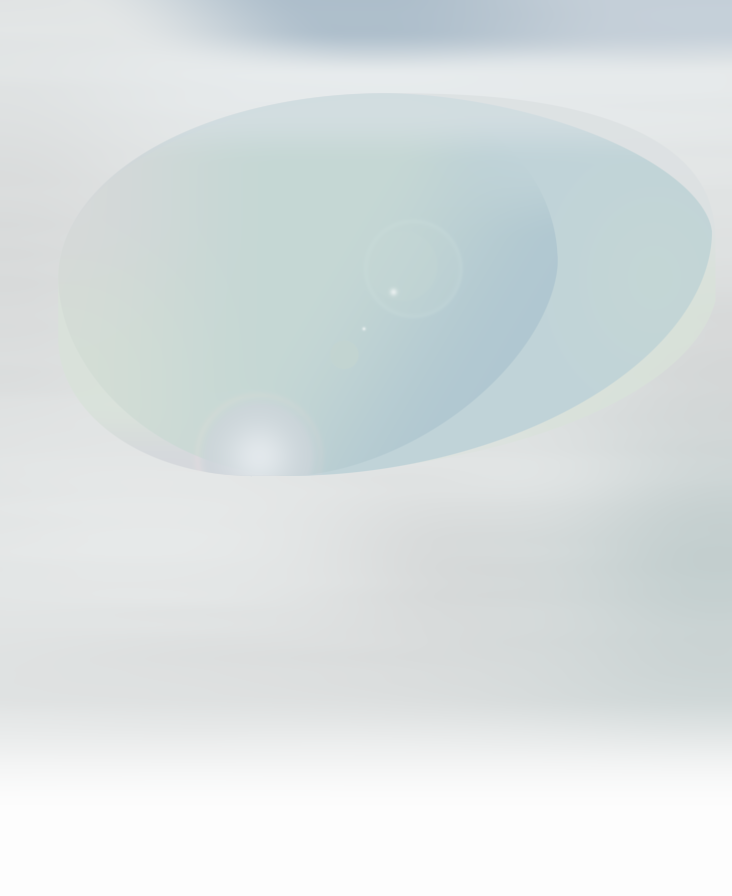
Give the GLSL for this background, as a WebGL 2 fragment shader.

```glsl
#version 300 es
precision highp float;
uniform vec2 u_resolution;
out vec4 outColor;

#define WHITE vec3(0.992)
#define MIST vec3(0.886, 0.897, 0.897)
#define PALE vec3(0.908, 0.918, 0.918)
#define GREY vec3(0.834, 0.842, 0.842)
#define TEAL vec3(0.755, 0.803, 0.803)
#define SKY vec3(0.680, 0.745, 0.795)
#define LENS_BLUE vec3(0.752, 0.827, 0.848)
#define LENS_GREEN vec3(0.772, 0.843, 0.832)
#define LENS_CORE vec3(0.692, 0.782, 0.818)
#define RIM_GREEN vec3(0.848, 0.885, 0.852)
#define RIM_LILAC vec3(0.825, 0.838, 0.855)
#define STREAKS 0.009

float hash(vec2 p) {
    vec3 q = fract(vec3(p.xyx) * 0.1031);
    q += dot(q, q.yzx + 33.33);
    return fract((q.x + q.y) * q.z);
}
float noise(vec2 p) {
    vec2 i = floor(p), f = fract(p);
    f = f * f * (3.0 - 2.0 * f);
    return mix(mix(hash(i), hash(i + vec2(1, 0)), f.x),
               mix(hash(i + vec2(0, 1)), hash(i + vec2(1, 1)), f.x), f.y);
}
// Soft elliptical falloff
float blob(vec2 p, vec2 center, vec2 radii) {
    vec2 q = (p - center) / radii;
    return exp(-dot(q, q));
}
// Half of an egg: negative inside, from its apex to both side points
float arch(vec2 p, vec2 apex, vec2 left, vec2 right, vec2 powers) {
    bool west = p.x < apex.x;
    vec2 side = west ? left : right;
    vec2 q = max((p - vec2(apex.x, side.y)) / vec2(side.x - apex.x, apex.y - side.y), 0.0);
    q = pow(q, vec2(west ? powers.x : powers.y));
    return q.x + q.y - 1.0;
}
float fill(float d) {
    float w = clamp(0.7 * fwidth(d), 0.0001, 0.05);
    return 1.0 - smoothstep(-w, w, d);
}
float disk(vec2 p, vec2 center, float radius, float soft) {
    return 1.0 - smoothstep(radius - soft, radius + soft, length(p - center));
}
float ring(vec2 p, vec2 center, float radius, float width) {
    float d = (length(p - center) - radius) / width;
    return exp(-d * d);
}

vec3 background(vec2 p) {
    vec3 c = MIST;
    c = mix(c, PALE + vec3(0.0, 0.008, 0.015), 0.85 * blob(p, vec2(0.48, 0.91), vec2(0.50, 0.08)));
    c = mix(c, GREY, 0.75 * blob(p, vec2(0.00, 0.70), vec2(0.17, 0.19)));
    c = mix(c, GREY, 0.90 * blob(p, vec2(0.82, 0.59), vec2(0.17, 0.13)));
    c = mix(c, GREY, 0.75 * blob(p, vec2(0.50, 0.37), vec2(0.13, 0.11)));
    c = mix(c, GREY, 0.50 * blob(p, vec2(0.36, 0.26), vec2(0.42, 0.06)));
    c = mix(c, TEAL, 0.92 * blob(p, vec2(0.80, 0.375), vec2(0.20, 0.14)));
    c = mix(c, TEAL, 0.40 * blob(p, vec2(0.82, 0.23), vec2(0.25, 0.06)));
    c = mix(c, PALE, 0.70 * blob(p, vec2(0.14, 0.42), vec2(0.21, 0.10)));
    c = mix(c, PALE, 0.45 * blob(p, vec2(0.58, 0.47), vec2(0.14, 0.05)));
    // Blue band across the top
    float band = smoothstep(0.920, 0.972, p.y + 0.008 * noise(p * 7.0))
               * smoothstep(0.08, 0.34, p.x - 1.2 * (1.0 - p.y));
    c = mix(c, mix(SKY, vec3(0.770, 0.812, 0.848), smoothstep(0.42, 0.70, p.x)), band);
    // Faint streaks, then the white floor
    c += STREAKS * (noise(p * vec2(5.0, 60.0)) - 0.5);
    return mix(WHITE, c, smoothstep(0.09, 0.23, p.y));
}

vec3 lensColor(vec2 p, float leaf) {
    vec3 c = mix(LENS_BLUE, LENS_GREEN, 0.7 * blob(p, vec2(0.73, 0.69), vec2(0.10, 0.12)));
    float slant = p.x - 0.30 - 0.6 * (p.y - 0.53);
    vec3 inner = mix(LENS_GREEN, LENS_CORE, smoothstep(-0.05, 0.22, slant));
    leaf *= 1.0 - smoothstep(0.44, 0.60, p.x) * smoothstep(0.73, 0.83, p.y);
    c = mix(c, inner, leaf);
    vec3 edge = mix(RIM_GREEN - 0.02, GREY, smoothstep(0.58, 0.76, p.y));
    c = mix(edge, c, smoothstep(0.04, 0.32, p.x));
    return mix(c, vec3(0.832, 0.872, 0.886), 0.85 * smoothstep(0.815, 0.875, p.y));
}

void main() {
    vec2 p = gl_FragCoord.xy / u_resolution * vec2(0.8164, 1.0);
    vec3 color = background(p);

    // Outer rim, main lens and inner leaf
    vec2 top = vec2(0.430, 0.896), bottom = vec2(0.326, 0.469);
    vec2 west = vec2(0.065, 0.690), east = vec2(0.794, 0.740), tip = vec2(0.622, 0.707);
    float rim = fill(max(arch(p, top, west, vec2(0.798, 0.725), vec2(2.0, 2.5)),
        arch(p, vec2(0.280, 0.469), vec2(0.065, 0.622), vec2(0.801, 0.688), vec2(2.0))));
    float lens = fill(max(arch(p, top, west, east, vec2(2.0, 1.75)),
        arch(p, bottom, west, east, vec2(1.9))));
    float leaf = fill(max(arch(p, vec2(0.430, 0.890), west, tip, vec2(2.0)),
        arch(p, bottom, west, tip, vec2(1.9, 1.7))));
    float lilac = (1.0 - smoothstep(0.48, 0.55, p.y)) * (1.0 - smoothstep(0.30, 0.45, p.x));
    vec3 rimColor = mix(RIM_GREEN, RIM_LILAC, lilac);
    rimColor = mix(rimColor, vec3(0.862, 0.880, 0.886), smoothstep(0.68, 0.76, p.y));
    float rimFade = 1.0 - 0.6 * blob(p, vec2(0.53, 0.48), vec2(0.12, 0.05));
    color = mix(color, rimColor, 0.85 * rim * rimFade);
    color = mix(color, lensColor(p, leaf), lens * mix(0.80, 1.0, smoothstep(0.08, 0.30, p.x)));

    // Glow resting on the lower edge
    vec2 sun = vec2(0.289, 0.490);
    float body = max(lens, rim);
    color = mix(color, vec3(0.795, 0.824, 0.848), 0.75 * body * disk(p, sun, 0.062, 0.007));
    color = mix(color, vec3(0.885, 0.908, 0.922), body * blob(p, sun, vec2(0.037)));
    color += vec3(0.022, 0.002, 0.002) * body * ring(p, sun, 0.069, 0.004);

    // Pale flare discs and sparks
    vec2 flare = vec2(0.461, 0.700);
    color = mix(color, LENS_GREEN, 0.25 * disk(p, flare, 0.055, 0.002));
    color = mix(color, LENS_GREEN, 0.30 * disk(p, flare - vec2(0.012, -0.003), 0.039, 0.002));
    color += 0.010 * ring(p, flare, 0.053, 0.003);
    color = mix(color, vec3(0.765, 0.832, 0.818), 0.75 * disk(p, vec2(0.384, 0.604), 0.016, 0.001));
    color = mix(color, WHITE, 0.6 * blob(p, vec2(0.439, 0.674), vec2(0.004)));
    color = mix(color, WHITE, 0.6 * blob(p, vec2(0.406, 0.633), vec2(0.002)));
    outColor = vec4(color, 1.0);
}
```
